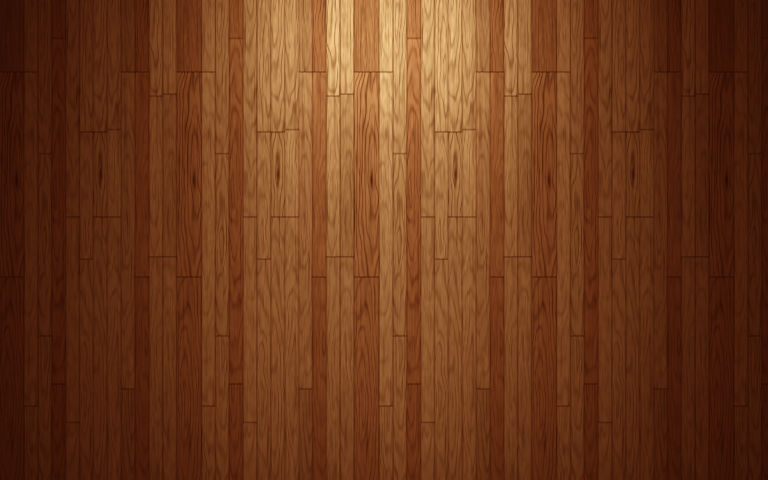
Reproduce this texture procedurally as a Shadertoy shader.

```glsl
// Vertical wooden floorboards with cathedral grain, lit by a warm lamp from the top centre.

const float PERIOD = 0.3698;  // width of the repeating group of boards
const float WIDE = 0.0521;    // first board of each group
const float NARROW = (PERIOD - WIDE) / 11.0;

// Brightness of each column of boards
const float TONE[12] = float[12](0.89, 1.03, 1.04, 0.86, 1.06, 1.03,
                                 1.03, 1.04, 0.96, 0.87, 1.04, 0.99);

// Heights of the two end joints in each column
const vec2 JOINTS[12] = vec2[12](
    vec2(0.85, 0.423), vec2(0.85, 0.154), vec2(0.68, 0.30), vec2(0.92, 0.20),
    vec2(0.548, 0.12), vec2(0.725, 0.46), vec2(0.725, 0.548), vec2(0.73, 0.548),
    vec2(0.85, 0.19), vec2(0.85, 0.423), vec2(0.80, 0.465), vec2(0.804, 0.465));

float hash(vec2 p) {
    vec3 q = fract(p.xyx * vec3(0.1031, 0.1030, 0.0973));
    q += dot(q, q.yzx + 33.33);
    return fract((q.x + q.y) * q.z);
}

float noise(vec2 p) {
    vec2 i = floor(p), f = fract(p);
    f = f * f * (3.0 - 2.0 * f);
    return mix(mix(hash(i), hash(i + vec2(1, 0)), f.x),
               mix(hash(i + vec2(0, 1)), hash(i + vec2(1, 1)), f.x), f.y);
}

// Dark growth lines: stretched nested ovals around a centre, bent by noise
float growthRings(vec2 d, vec2 seed) {
    vec2 bend = vec2(noise(vec2(d.y * 9.0, seed.x * 7.0)) - 0.5,
                     noise(vec2(d.y * 26.0, seed.y * 7.0 + 40.0)) - 0.5);
    d.x += 0.006 * bend.x + 0.003 * bend.y;
    float f = length(vec2(d.x * 165.0, d.y * 17.0));
    f += 0.9 * noise(d * vec2(130.0, 22.0) + seed * 17.0);
    return pow(0.5 + 0.5 * cos(6.2832 * f), 3.0);
}

// Lamp glow at the top over a broad falloff toward the sides
float lighting(vec2 p) {
    float dx = p.x - 0.5 * iResolution.x / iResolution.y;
    float broad = exp(-dx * dx / 0.40 - (p.y - 0.48) * (p.y - 0.48) / 0.5);
    float lamp = exp(-dx * dx / 0.15 - (1.0 - p.y) * (1.0 - p.y) / 0.11);
    return 0.18 + 0.40 * broad + 0.46 * lamp;
}

void mainImage(out vec4 fragColor, in vec2 fragCoord) {
    vec2 p = fragCoord / iResolution.y;
    float px = 1.0 / iResolution.y;

    // Column and position across the board
    float x = mod(p.x + 0.002, PERIOD);
    float column = x < WIDE ? 0.0 : 1.0 + min(floor((x - WIDE) / NARROW), 10.0);
    float width = x < WIDE ? WIDE : NARROW;
    float left = x < WIDE ? 0.0 : WIDE + (column - 1.0) * NARROW;
    float across = x - left - 0.5 * width;
    int c = int(column);

    // Board within the column
    vec2 joint = JOINTS[c];
    float row = step(p.y, joint.x) + step(p.y, joint.y);
    vec2 board = vec2(column, row);
    float kind = hash(board + 11.0);

    // Grain centre; two columns carry a knot on their middle board
    bool knotted = row == 1.0 && (c == 0 || c == 6);
    vec2 centre = vec2((hash(board + 3.0) - 0.5) * 0.5 * width,
                       0.85 - 0.35 * row + 0.2 * hash(board + 7.0));
    if (knotted) centre = c == 0 ? vec2(0.010, 0.625) : vec2(0.0, 0.637);
    vec2 d = vec2(across, p.y) - centre;

    // Growth lines, fibres and pores
    float ringDepth = knotted ? 0.22 : mix(0.05, 0.17, kind);
    float rings = growthRings(d, board) * ringDepth;
    rings *= 0.45 + 0.8 * noise(vec2(across * 90.0, p.y * 14.0) + board * 5.0);
    float fibre = noise(vec2(x * 420.0, p.y * 24.0 + row * 31.0)) - 0.5;
    float fleck = noise(vec2(x * 300.0, p.y * 95.0 + row * 13.0)) - 0.5;
    float streak = smoothstep(0.70, 0.92, noise(vec2(x * 210.0, p.y * 11.0) + board * 3.0));

    float wood = TONE[c] + 0.08 * (hash(board) - 0.5);
    wood *= 1.0 - rings + 0.09 * fibre + 0.07 * fleck - 0.10 * streak;

    // Dark heart of the knot, with a long vertical tail
    if (knotted) {
        float heart = exp(-dot(d * vec2(300.0, 85.0), d * vec2(300.0, 85.0)));
        float tail = exp(-pow(d.x * 330.0, 2.0) - pow(d.y * 13.0, 2.0));
        wood *= 1.0 - 0.32 * heart - 0.10 * tail;
    }

    // Seams between boards
    float side = 0.5 * width - abs(across);
    float end = min(abs(p.y - joint.x), abs(p.y - joint.y));
    float seam = 1.0 - smoothstep(0.0004, 0.0012 + px, side);
    float butt = 1.0 - smoothstep(0.0004, 0.0010 + px, end);
    wood *= 1.0 - 0.20 * seam * (0.6 + 0.4 * hash(vec2(column, 5.0)));
    wood *= 1.0 - 0.20 * butt;

    // Brightness mapped to a brown, amber and cream ramp
    float value = clamp(lighting(p) * wood, 0.02, 1.0);
    vec3 colour = vec3(1.0, 0.87, 0.62) * pow(vec3(value), vec3(1.0, 1.6, 2.15));
    float redness = smoothstep(0.98, 0.84, TONE[c]);
    colour *= mix(vec3(1.0), vec3(1.04, 0.95, 0.90), redness);
    fragColor = vec4(clamp(colour, 0.0, 1.0), 1.0);
}
```
